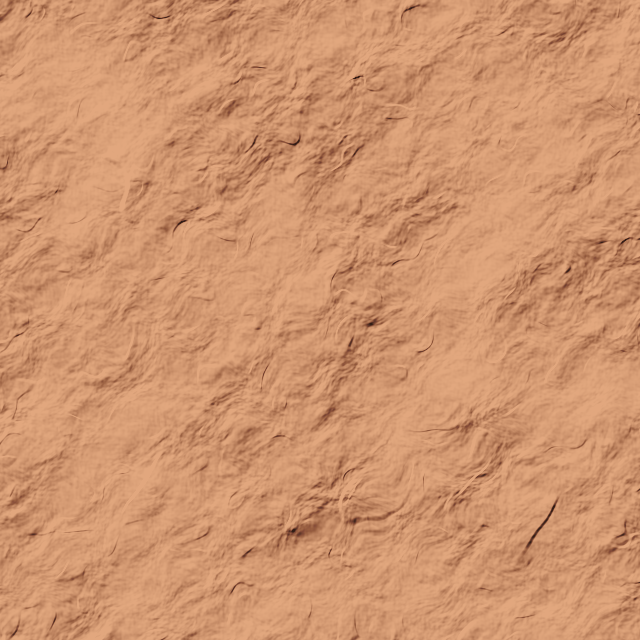
A WebGL 1 fragment shader for this texture:

```glsl
precision highp float;
// Weathered sandstone: chipped, wrinkled rock lit from the upper left.

uniform vec2 u_resolution;

// Random vector in -1..1 for a lattice point.
vec2 hash22(vec2 cell) {
  vec3 v = fract(cell.xyx * vec3(0.1031, 0.1030, 0.0973));
  v += dot(v, v.yzx + 33.33);
  return fract((v.xx + v.yz) * v.zy) * 2.0 - 1.0;
}

float gradientNoise(vec2 p) {
  vec2 cell = floor(p), f = fract(p);
  vec2 fade = f * f * f * (f * (f * 6.0 - 15.0) + 10.0);
  float a = dot(hash22(cell), f);
  float b = dot(hash22(cell + vec2(1.0, 0.0)), f - vec2(1.0, 0.0));
  float c = dot(hash22(cell + vec2(0.0, 1.0)), f - vec2(0.0, 1.0));
  float d = dot(hash22(cell + 1.0), f - 1.0);
  return mix(mix(a, b, fade.x), mix(c, d, fade.x), fade.y);
}

// Height of the rock; x runs along the grain, y across it.
float rockHeight(vec2 p, float roughness) {
  // Bend the grain so that the wrinkles curve.
  vec2 q = p + 0.022 * vec2(gradientNoise(p * 15.0 + 3.7),
                            gradientNoise(p * 15.0 + 41.2));
  float height = 0.0;
  float frequency = 5.0;
  for (int i = 0; i < 6; i++) {
    float octave = float(i);
    float stretch = mix(1.6, 1.1, octave / 5.0);
    float n = gradientNoise(q * frequency * vec2(1.0, stretch) + octave * 17.31);
    float weight = 0.85 - 0.13 * abs(octave - 3.5);
    if (i > 1) weight *= roughness;
    height += n * weight / (frequency * stretch);
    frequency *= 2.0;
  }
  // Small crescent chips, sparse and sharp.
  float chipEdge = gradientNoise(q * vec2(24.0, 34.0) + 83.1);
  float chips = smoothstep(0.0, 0.25, gradientNoise(p * vec2(21.0, 26.0) + 31.4));
  height += 0.009 * chips * roughness * smoothstep(-0.06, 0.06, chipEdge);
  // A few short, steep scarps.
  float scarpEdge = gradientNoise(q * vec2(4.0, 7.0) + 71.6);
  float scarps = smoothstep(0.18, 0.36, gradientNoise(p * vec2(5.0, 6.0) + 23.9));
  return height + 0.026 * scarps * smoothstep(-0.02, 0.02, scarpEdge);
}

void main() {
  vec2 uv = gl_FragCoord.xy / u_resolution.y;
  vec2 grain = vec2(0.77, 0.638);
  vec2 p = vec2(dot(uv, grain), dot(uv, vec2(-grain.y, grain.x)));

  // Worn, smooth areas alternate with rough, darker ones.
  float patches = gradientNoise(p * vec2(3.5, 6.0) + 11.4)
                + 0.6 * gradientNoise(p * vec2(10.0, 15.0) + 57.8);
  float roughness = clamp(1.0 + 1.1 * patches, 0.65, 1.4);

  // Slope towards the light gives the shade.
  vec2 lightStep = 0.0016 * vec2(0.1, 0.995);
  float shade = (rockHeight(p, roughness) - rockHeight(p + lightStep, roughness)) / 0.0016;
  shade -= 2.0 * patches;

  // Fine grit, partly drawn out into a faint weave.
  shade += 0.7 * gradientNoise(uv * 200.0 + 5.3);
  shade += 0.7 * gradientNoise(uv * vec2(70.0, 210.0) + 19.7);
  shade += 0.7 * gradientNoise(uv * vec2(210.0, 70.0) + 47.1);
  shade = clamp(shade, -6.0, 1.9);

  // Shadows deepen faster than highlights brighten.
  float red = 0.822 + 0.05 * shade - 0.009 * shade * shade;
  float green = max(red - 0.228, red * 0.57);
  float blue = max(0.853 * red - 0.26, red * 0.42);
  gl_FragColor = vec4(red, green, blue, 1.0);
}
```
